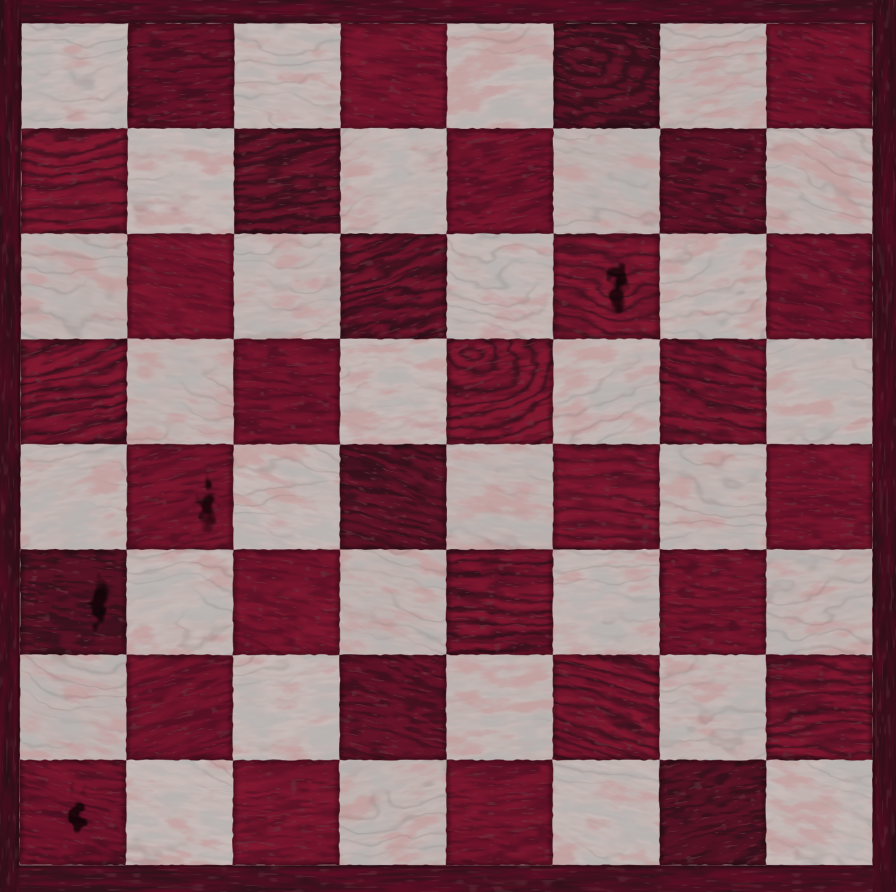
This pattern is drawn by a WebGL 1 fragment shader. Its source:

```glsl
precision highp float;
// Wooden checkerboard: eight by eight crimson and pale squares in a narrow dark frame.

uniform vec2 u_resolution;

#define SQUARES 8.0
#define BOARD_MIN vec2(0.0215, 0.0300)
#define BOARD_MAX vec2(0.9740, 0.9740)
#define SHADOW vec3(0.20, 0.065, 0.105)
#define BURGUNDY vec3(0.355, 0.050, 0.140)
#define CRIMSON vec3(0.500, 0.090, 0.185)
#define FLECK vec3(0.410, 0.210, 0.240)
#define PALE vec3(0.755, 0.705, 0.695)
#define BLUSH vec3(0.765, 0.615, 0.615)
#define RINGS 7.0
#define EDGE_WEAR 0.012

float hash(vec2 p) {
  vec3 h = fract(vec3(p.xyx) * 0.1031);
  h += dot(h, h.yzx + 33.33);
  return fract((h.x + h.y) * h.z);
}

float noise(vec2 p) {
  vec2 i = floor(p), f = fract(p);
  f = f * f * (3.0 - 2.0 * f);
  return mix(mix(hash(i), hash(i + vec2(1.0, 0.0)), f.x),
             mix(hash(i + vec2(0.0, 1.0)), hash(i + 1.0), f.x), f.y);
}

float fbm(vec2 p) {
  float sum = 0.0, amp = 0.5;
  for (int i = 0; i < 4; i++) {
    sum += amp * noise(p);
    p = p * 2.03 + 17.3;
    amp *= 0.5;
  }
  return sum / 0.9375;
}

vec2 rotate(vec2 p, float a) {
  return vec2(cos(a) * p.x - sin(a) * p.y, sin(a) * p.x + cos(a) * p.y);
}

// Signed distance to the nearest grid line, alternating sign per square
vec2 alternate(vec2 g) {
  return abs(mod(g - 0.5, 2.0) - 1.0) - 0.5;
}

// Red hardwood: fibres, growth bands or arches, and an occasional split knot
vec3 darkWood(vec2 q, vec2 id) {
  float tone = hash(id + 3.0);
  float figure = smoothstep(0.35, 0.75, hash(id + 47.0));
  float arch = step(0.76, hash(id + 91.0));
  float knot = step(0.86, hash(id + 133.0));
  vec2 centre = vec2(hash(id + 21.0), hash(id + 63.0));
  vec2 local = rotate(q - 0.5, (hash(id + 5.0) - 0.5) * 0.6);
  vec2 r = local + id * 19.0;

  vec2 fromKnot = (q - mix(vec2(0.3), vec2(0.8), centre)) * vec2(9.0, 3.2);
  float knotDist = length(fromKnot) + 0.9 * (noise(r * 14.0) - 0.5);
  float warp = fbm(r * vec2(1.2, 3.5));
  float line = mix(local.y, length((q - centre) * vec2(0.8, 1.1)), arch);
  line += 0.16 * knot * exp(-0.4 * dot(fromKnot, fromKnot));
  float band = 0.5 + 0.5 * sin(6.2832 * (line * RINGS + warp * 2.6));
  float fibre = noise(r * vec2(7.0, 34.0) + warp * 5.0);
  float pore = noise(r * vec2(13.0, 52.0) + 71.0);

  float light = 0.14 + 0.38 * tone + 0.30 * figure * band;
  light += 0.65 * (fibre - 0.5) + 0.6 * (warp - 0.5);
  vec3 col = mix(BURGUNDY, CRIMSON, clamp(light + 0.1, 0.0, 1.0));
  float dark = 0.65 * figure * pow(1.0 - band, 4.0);
  dark += 0.45 * smoothstep(0.45, 0.9, 1.0 - fibre) * (1.2 - tone);
  dark += 0.40 * smoothstep(0.35, 0.0, tone);
  col = mix(col, SHADOW, clamp(dark, 0.0, 0.9));
  col = mix(col, FLECK, 0.5 * smoothstep(0.72, 0.95, pore));
  col *= 1.0 - 0.7 * knot * smoothstep(0.85, 0.25, knotDist);

  // Soft darkening along the square's sides
  vec2 side = min(q, 1.0 - q);
  return col * mix(0.70, 1.0, smoothstep(0.0, 0.07, min(side.x, side.y)));
}

// Pale wood: rosy stains and faint wavy growth lines
vec3 paleWood(vec2 q, vec2 id) {
  vec2 r = rotate(q - 0.5, (hash(id + 9.0) - 0.4) * 0.5) + id * 23.0;
  float warp = fbm(r * vec2(1.1, 2.0));
  float band = 0.5 + 0.5 * sin(6.2832 * (r.y * 5.0 + warp * 4.5));
  float stain = fbm(r * vec2(3.0, 8.0) + 31.0);
  float fibre = noise(r * vec2(8.0, 36.0));
  vec3 col = PALE + 0.025 * (hash(id + 15.0) - 0.5) + 0.035 * (fibre - 0.5);
  col = mix(col, BLUSH, 0.75 * smoothstep(0.52, 0.75, stain));
  col = mix(col, vec3(0.70, 0.695, 0.69), 0.6 * smoothstep(0.46, 0.28, stain));
  return col * (1.0 - 0.075 * pow(band, 9.0) * smoothstep(0.3, 0.6, warp));
}

// Frame strip with long grain along q.x
vec3 frameWood(vec2 q, float shade) {
  float broad = fbm(q * vec2(1.2, 12.0));
  float fibre = noise(q * vec2(5.0, 42.0) + broad * 3.0);
  vec3 col = mix(SHADOW, BURGUNDY, clamp(0.5 + 1.3 * (broad - 0.5) + 0.8 * (fibre - 0.5), 0.0, 1.0));
  col = mix(col, FLECK, 0.4 * smoothstep(0.65, 0.95, noise(q * vec2(9.0, 50.0) + 40.0)));
  return col * shade;
}

void main() {
  vec2 uv = gl_FragCoord.xy / u_resolution;
  float pixel = 1.0 / min(u_resolution.x, u_resolution.y);
  vec2 p = uv;
  p.x -= 0.0025 * uv.y * (1.0 - uv.x);

  // Squares with slightly worn edges
  vec2 g = (p - BOARD_MIN) / (BOARD_MAX - BOARD_MIN) * SQUARES;
  g += EDGE_WEAR * (vec2(noise(g * 21.0), noise(g * 21.0 + 57.0)) - 0.5);
  vec2 id = clamp(floor(g), 0.0, SQUARES - 1.0);
  vec2 q = clamp(g - id, 0.0, 1.0);
  vec2 s = clamp(alternate(g) / (pixel * SQUARES * 0.7), -1.0, 1.0);
  vec3 board = mix(paleWood(q, id), darkWood(q, id), 0.5 + 0.5 * s.x * s.y);

  // Side strips run full height; top and bottom strips fit between them
  vec2 outside = max(BOARD_MIN - p, p - BOARD_MAX);
  float side = smoothstep(-pixel, pixel, outside.x);
  vec3 rail = frameWood(uv * SQUARES + 11.0, 1.0);
  vec3 stile = frameWood(uv.yx * SQUARES + 83.0, 0.87);
  vec3 frame = mix(rail, stile, side);
  float edge = max(outside.x, outside.y);
  frame *= mix(0.72, 1.0, smoothstep(0.0, 0.005, edge));

  gl_FragColor = vec4(mix(board, frame, smoothstep(-pixel, pixel, edge)), 1.0);
}
```
